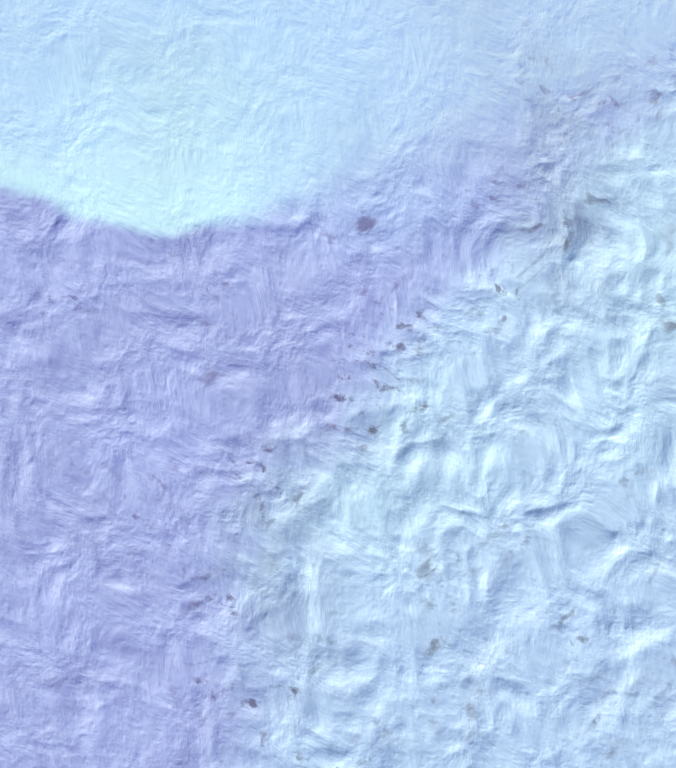
A Shadertoy shader for this texture:

```glsl
const vec3 ICE = vec3(0.725, 0.855, 0.985);
const vec3 BRIGHT_ICE = vec3(0.79, 0.945, 0.995);
const vec3 LAVENDER = vec3(0.655, 0.705, 0.905);
const vec3 PALE_BLUE = vec3(0.715, 0.825, 0.955);
const vec3 GREY_GREEN = vec3(0.60, 0.68, 0.79);
const vec3 DARK_VIOLET = vec3(0.43, 0.42, 0.59);
const vec3 DARK_OLIVE = vec3(0.42, 0.46, 0.53);
const vec2 LIGHT_DIR = vec2(-0.55, 0.835);

vec2 hash22(vec2 p) {
    vec3 q = fract(p.xyx * vec3(0.1031, 0.1030, 0.0973));
    q += dot(q, q.yzx + 33.33);
    return fract((q.xx + q.yz) * q.zy);
}

float corner(vec2 cell, vec2 offset, vec2 f) {
    return dot(hash22(cell + offset) * 2.0 - 1.0, f - offset);
}

// Gradient noise, roughly -0.7 to 0.7
float noise(vec2 p) {
    p += 100.0;
    vec2 i = floor(p), f = fract(p);
    vec2 u = f * f * f * (f * (f * 6.0 - 15.0) + 10.0);
    float low = mix(corner(i, vec2(0, 0), f), corner(i, vec2(1, 0), f), u.x);
    float high = mix(corner(i, vec2(0, 1), f), corner(i, vec2(1, 1), f), u.x);
    return mix(low, high, u.y);
}

vec2 turn(vec2 p) {
    return mat2(0.8, 0.6, -0.6, 0.8) * p;
}

float fbm(vec2 p, int octaves) {
    float sum = 0.0, amp = 1.0;
    for (int i = 0; i < octaves; i++) {
        sum += amp * noise(p);
        p = turn(p) * 2.03 + 7.3;
        amp *= 0.5;
    }
    return sum;
}

// Crumpled surface: soft swells, sharp ridges and fine grain
float relief(vec2 p, float roughness) {
    vec2 warp = vec2(noise(p * 11.0), noise(p * 11.0 + 31.7));
    vec2 q = turn(p * vec2(1.0, 0.85)) * vec2(1.0, 1.35) + warp * 0.035;
    float height = 0.0, freq = 13.0;
    for (int i = 0; i < 5; i++) {
        float n = noise(q * freq + float(i) * 17.1);
        float ridge = -1.7 * sqrt(n * n + 0.004);
        float share = i < 2 ? roughness : 0.65;
        height += share * mix(n, ridge, 0.65) / freq;
        freq *= 1.9;
    }
    return height;
}

float slope(vec2 p, float roughness) {
    float stepSize = 0.0028;
    vec2 d = LIGHT_DIR * stepSize * 0.5;
    return (relief(p - d, roughness) - relief(p + d, roughness)) / stepSize;
}

// Height of the upper shelf edge
float shelfEdge(float x) {
    return 0.69 + 0.30 * max(x - 0.22, 0.0) + 0.27 * max(0.22 - x, 0.0);
}

// Left limit of the pale slope
float slopeEdge(float y) {
    return 0.31 + 0.95 * max(y - 0.33, 0.0);
}

float blob(vec2 p, vec2 center, vec2 size) {
    vec2 d = (p - center) / size;
    return exp(-dot(d, d));
}

void mainImage(out vec4 fragColor, in vec2 fragCoord) {
    vec2 p = fragCoord / iResolution.y;
    float drift = fbm(p * 6.0, 4);
    float ragged = fbm(p * 22.0 + 5.0, 3);

    // Three broad zones
    float above = p.y - shelfEdge(p.x) + 0.018 * drift + 0.012 * ragged;
    float softness = mix(0.012, 0.09, smoothstep(0.22, 0.6, p.x));
    float shelf = smoothstep(-softness, softness, above);
    float across = p.x - slopeEdge(p.y) + 0.06 * drift + 0.02 * ragged;
    float pale = smoothstep(-0.07, 0.09, across);

    vec3 col = mix(LAVENDER, PALE_BLUE, pale);
    float hollow = blob(p, vec2(0.52, 0.73), vec2(0.14, 0.07));
    col = mix(col, vec3(0.69, 0.79, 0.975), 0.7 * hollow);
    vec3 shelfColor = mix(ICE, PALE_BLUE, smoothstep(0.35, 0.65, p.x));
    col = mix(col, shelfColor, shelf);

    // Lit rim, sunlit patches and grey-green stains
    float rim = exp(-abs(above - 0.025) * 32.0) * (1.0 - smoothstep(0.22, 0.40, p.x));
    float glow = 0.65 * blob(p, vec2(0.23, 0.81), vec2(0.17, 0.14));
    float sunny = blob(p, vec2(0.52, 0.39), vec2(0.15, 0.12))
                + blob(p, vec2(0.88, 0.62), vec2(0.15, 0.24));
    float lit = shelf * (rim + glow) + 0.55 * sunny * pale * (0.8 + drift);
    col = mix(col, BRIGHT_ICE, clamp(lit, 0.0, 0.95));
    float stain = blob(p, vec2(0.73, 0.76), vec2(0.08, 0.17))
                + 0.9 * blob(p, vec2(0.36, 0.30), vec2(0.07, 0.14));
    col = mix(col, GREY_GREEN, clamp(stain * (0.45 + 0.8 * ragged), 0.0, 0.75));
    col *= 1.0 + 0.045 * drift;

    // Directional light on the wrinkles
    float rough = mix(mix(0.85, 1.15, pale), 0.4, shelf) + 0.35 * sunny * pale;
    float shade = slope(p, rough);
    col += shade * mix(vec3(0.062, 0.064, 0.052), vec3(0.045, 0.042, 0.02), shelf);

    // Dark flecks gathered in broken clusters
    float seam = exp(-pow(across / 0.13, 2.0));
    float cluster = smoothstep(-0.02, 0.45, noise(p * 10.0 + 3.7) + 0.22 * seam);
    float grit = smoothstep(0.10, 0.65, fbm(p * vec2(42.0, 48.0) + 2.0 * drift, 4));
    float fleck = cluster * grit * (1.0 - 0.85 * shelf * (1.0 - stain));
    vec3 dirt = mix(DARK_VIOLET, DARK_OLIVE, pale);
    col = mix(col, dirt, clamp(fleck * (0.75 + 0.35 * seam), 0.0, 0.9));

    fragColor = vec4(clamp(col, 0.0, 1.0), 1.0);
}
```
